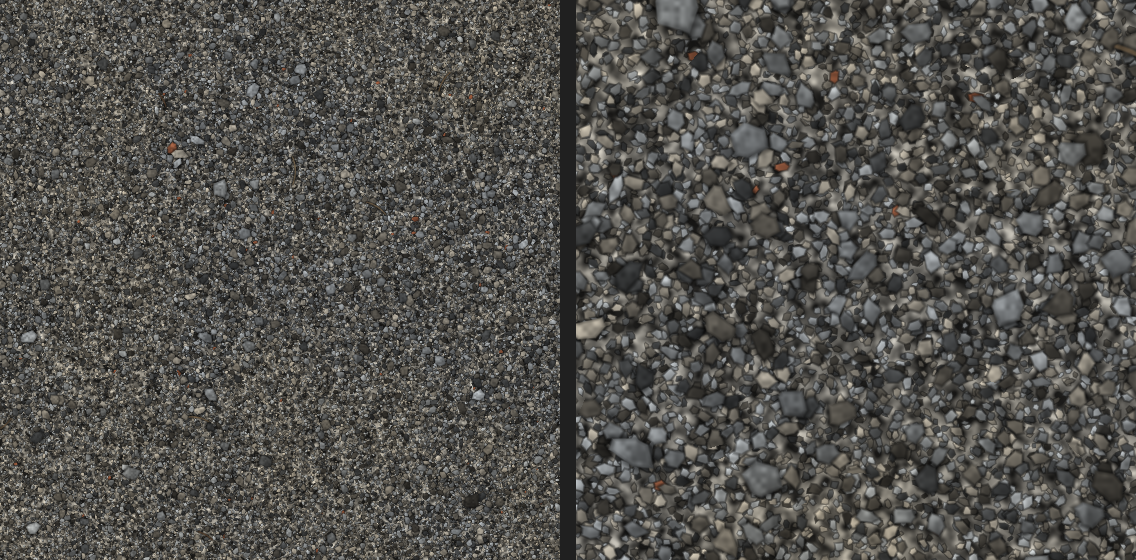
Left, the full canvas; right, a detail of the centre.
Give the GLSL for this texture, as a Shadertoy shader.

```glsl
#define TAU 6.2832
#define EDGE 0.0010
#define DARK_TONE 0.15
#define PALE_TONE 0.61
#define SHADOW_DEPTH 0.42
#define SHADOW_WIDTH 0.18
#define SPECKLE 0.60
#define WARM_SHARE 0.45
#define RUST_SHARE 0.004
#define TWIGS 7

float hash(vec2 p) {
    return fract(sin(dot(p, vec2(127.1, 311.7))) * 43758.5453);
}

vec2 hash2(vec2 p) {
    return vec2(hash(p), hash(p + 7.31));
}

float noise(vec2 p) {
    vec2 i = floor(p), f = fract(p);
    f = f * f * (3.0 - 2.0 * f);
    return mix(mix(hash(i), hash(i + vec2(1, 0)), f.x),
               mix(hash(i + vec2(0, 1)), hash(i + vec2(1, 1)), f.x), f.y);
}

mat2 rotate(float a) {
    return mat2(cos(a), sin(a), -sin(a), cos(a));
}

// Irregular convex pebble: the overlap of six randomly shifted half planes
float pebble(vec2 p, float radius, vec2 id) {
    float d = -1.0;
    for (int i = 0; i < 6; i++) {
        vec2 h = hash2(id + float(i) * 1.37 + 0.5);
        float a = (float(i) + 0.7 * h.x) * TAU / 6.0;
        d = max(d, dot(p, vec2(cos(a), sin(a))) - radius * (0.70 + 0.45 * h.y));
    }
    return d;
}

// Mineral colour: blue grey, sandy grey or a rare rusty chip
vec3 mineral(vec2 id) {
    float tone = mix(DARK_TONE, PALE_TONE, hash(id + 2.17));
    float kind = hash(id + 4.63);
    vec3 tint = kind < WARM_SHARE ? vec3(1.04, 1.0, 0.92) : vec3(0.97, 1.0, 1.02);
    if (kind > 1.0 - RUST_SHARE) {
        tone = 0.36;
        tint = vec3(1.4, 0.85, 0.6);
    }
    return tone * tint;
}

// Sand too fine to lay grain by grain
vec3 sand(vec2 uv) {
    vec2 p = rotate(0.6) * uv;
    float tone = 0.37 + 0.52 * (noise(p * 235.0) - 0.5) + 0.36 * (noise(p.yx * 130.0) - 0.5);
    return max(tone, 0.10) * vec3(1.02, 1.0, 0.95);
}

// One size class of stones, laid with contact shadows over the ground
vec3 layStones(vec3 ground, vec2 uv, float scale, float density, float gain) {
    vec2 p = rotate(scale) * uv * scale, cell = floor(p);
    float soft = EDGE * scale;
    for (int y = -1; y <= 1; y++)
    for (int x = -1; x <= 1; x++) {
        vec2 c = cell + vec2(x, y), id = c + scale * 3.0;
        if (hash(id) > density) continue;
        vec2 q = p - c - 0.5 - 0.85 * (hash2(id + 1.43) - 0.5);
        if (dot(q, q) > 1.0) continue;

        float radius = mix(0.30, 0.54, hash(id + 3.29));
        vec2 local = rotate(TAU * hash(id + 5.71)) * q;
        local.y *= 1.0 + 0.7 * hash(id + 6.87);
        float d = pebble(local, radius, id);

        float shadow = 1.0 - smoothstep(0.0, SHADOW_WIDTH, d);
        ground *= 1.0 - SHADOW_DEPTH * shadow;

        float slope = dot(rotate(-scale) * q, vec2(-0.5, 0.85)) / radius;
        float rim = smoothstep(0.0, 0.3, -d / radius);
        vec3 stone = mineral(id) * gain * (0.97 + 0.18 * slope);
        stone *= mix(0.78, 1.03, rim);
        ground = mix(ground, stone, 1.0 - smoothstep(-soft, soft, d));
    }
    return ground;
}

// Thin dry stalks scattered over the gravel
vec3 layTwigs(vec3 ground, vec2 uv) {
    for (int i = 0; i < TWIGS; i++) {
        vec2 id = vec2(float(i) + 0.37, 9.2);
        vec2 q = rotate(TAU * hash(id + 2.6)) * (uv - hash2(id));
        float halfLength = mix(0.012, 0.026, hash(id + 4.1));
        q.y += 8.0 * q.x * q.x;
        q.x -= clamp(q.x, -halfLength, halfLength);
        float d = length(q) - 0.0013;
        vec3 bark = mix(vec3(0.20, 0.13, 0.09), vec3(0.42, 0.37, 0.29), hash(id + 5.3));
        ground *= 1.0 - 0.4 * (1.0 - smoothstep(0.0, 0.003, d));
        ground = mix(ground, bark, 1.0 - smoothstep(-EDGE, EDGE, d));
    }
    return ground;
}

void mainImage(out vec4 fragColor, in vec2 fragCoord) {
    vec2 uv = fragCoord / iResolution.y;

    // Broad patches decide where coarse stones gather and sand shows
    float patches = 0.55 * noise(uv * 6.0 + 3.0) + 0.45 * noise(uv * 14.0);
    float coarse = smoothstep(0.15, 0.8, patches);

    // Fine sand first, then ever larger and rarer stones
    vec3 col = sand(uv);
    col = layStones(col, uv, 187.0, 0.75, 1.10);
    col = layStones(col, uv, 127.0, mix(0.42, 0.65, coarse), 1.05);
    col = layStones(col, uv, 81.0, mix(0.15, 0.50, coarse), 1.0);
    col = layStones(col, uv, 53.0, mix(0.02, 0.20, coarse), 1.0);
    col = layStones(col, uv, 31.0, 0.012 * coarse, 1.05);
    col = layTwigs(col, uv);

    // Rough mineral speckle over stones and sand alike
    float speck = 0.6 * noise(uv * 310.0) + 0.4 * noise(uv * 150.0 + 9.0);
    col *= 1.0 + SPECKLE * (speck - 0.5);
    col *= mix(vec3(1.02, 1.0, 0.96), vec3(1.0), coarse);

    fragColor = vec4(clamp(col, 0.0, 1.0), 1.0);
}
```
